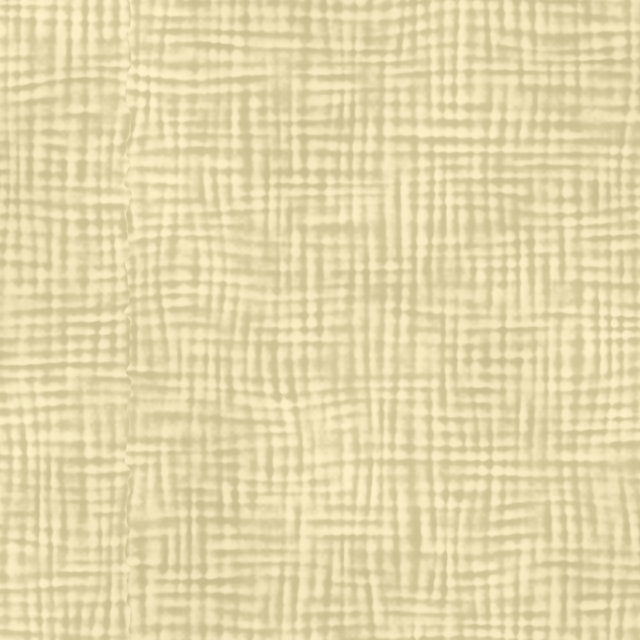
A WebGL 2 fragment shader for this texture:

```glsl
#version 300 es
precision highp float;
// Pale cream canvas weave: two crossing sets of straight embossed threads that
// rise and fade in short runs, mixed with loose fibres along the same two axes.
// Fine grain, broad shading and a faint ragged seam finish the cloth.

uniform vec2 u_resolution;
out vec4 fragColor;

const float THREADS = 43.0;          // threads across the canvas
const float RUN_LENGTH = 1.9;        // length of a thread run, in threads
const float WANDER = 0.9;            // uneven thread spacing, in threads
const float FIBRES = 1.2;            // strength of the loose fibres
const float GRAIN = 0.65;            // strength of the fine grain
const float SHADING = 0.43;          // strength of the broad shading
const float SOFT_LIMIT = 0.5;        // flattening of the relief extremes
const float SEAM_X = 0.2;            // place of the vertical seam
const float SEAM_RAGGED = 0.012;     // sideways spread of the seam
const vec2 SEAM_SHIFT = vec2(0.37, 0.45);
const vec3 CREAM = vec3(0.893, 0.843, 0.671);
const vec3 RELIEF = vec3(0.067, 0.067, 0.073);
const float TAU = 6.28318;

float hash(vec2 cell, uint seed) {
    uvec2 q = uvec2(ivec2(cell) + 4096);
    uint h = q.x * 1597334677u ^ q.y * 3812015801u ^ seed * 2654435769u;
    h = (h ^ (h >> 16)) * 2246822519u;
    h = (h ^ (h >> 13)) * 3266489917u;
    return float((h ^ (h >> 16)) >> 8) / 16777216.0;
}

// Smooth value noise from 0 to 1
float noise(vec2 p, uint seed) {
    vec2 i = floor(p);
    vec2 f = p - i;
    f = f * f * (3.0 - 2.0 * f);
    float low = mix(hash(i, seed), hash(i + vec2(1, 0), seed), f.x);
    float high = mix(hash(i + vec2(0, 1), seed), hash(i + vec2(1, 1), seed), f.x);
    return mix(low, high, f.y);
}

// One set of threads: p.x runs across them and p.y along them
float threads(vec2 p, uint seed) {
    float drift = WANDER * (noise(p * vec2(0.45, 0.16), seed) - 0.5);
    float strength = mix(0.1, 1.6, noise(vec2(p.x, p.y / RUN_LENGTH), seed + 1u));
    float phase = TAU * (p.x + drift);
    float profile = sin(phase) + 0.2 * sin(2.0 * phase + 0.4);
    float fibre = noise(p * vec2(2.1, 0.6), seed + 2u) - 0.5;
    return strength * profile + FIBRES * fibre;
}

// Height of the lit cloth, centred on zero
float cloth(vec2 p) {
    // Patches where one thread direction dominates the other
    float balance = 0.8 * (noise(p * 0.4, 11u) - 0.5);
    float warp = threads(p, 21u) * (1.0 + balance);
    float weft = threads(p.yx, 31u) * (1.0 - balance);
    float grain = noise(p * 2.6, 41u) + noise(p * 4.3, 42u) - 1.0;
    float height = warp + weft + GRAIN * grain;
    return height * inversesqrt(1.0 + SOFT_LIMIT * height * height);
}

void main() {
    vec2 uv = gl_FragCoord.xy / u_resolution;
    vec2 p = uv * THREADS;

    // The weave slips slightly on the left of the seam
    float pixel = 1.0 / u_resolution.x;
    float seam = SEAM_X + SEAM_RAGGED * (noise(vec2(0.0, p.y * 1.5), 61u) - 0.5);
    float side = smoothstep(seam - pixel, seam + pixel, uv.x);
    float relief = mix(cloth(p + SEAM_SHIFT), cloth(p), side);

    // Broad, uneven light
    float shade = noise(uv * 4.0, 51u) + noise(uv * 9.0, 52u) - 1.0;
    vec3 colour = CREAM + RELIEF * (relief + SHADING * shade);
    fragColor = vec4(clamp(colour, 0.0, 1.0), 1.0);
}
```
